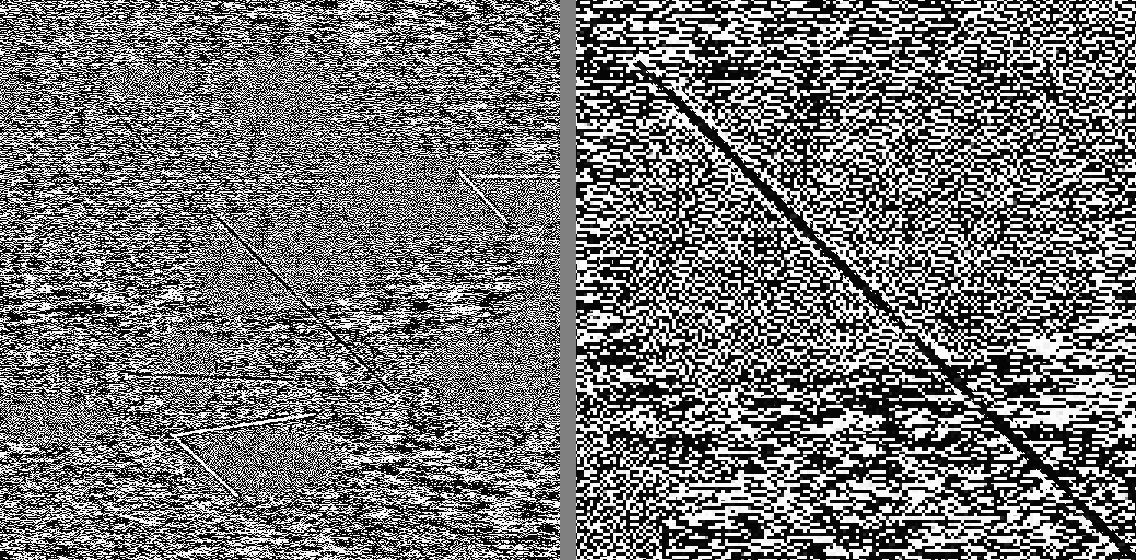
Left: the whole. Right: its middle third, enlarged.
Reproduce this texture procedurally as a Shadertoy shader.

```glsl
float hash(vec2 p) {
    return fract(sin(dot(p, vec2(127.1, 311.7))) * 43758.5453);
}

float valueNoise(vec2 p) {
    vec2 i = floor(p), f = fract(p);
    f = f * f * (3.0 - 2.0 * f);
    return mix(mix(hash(i), hash(i + vec2(1, 0)), f.x),
               mix(hash(i + vec2(0, 1)), hash(i + vec2(1, 1)), f.x), f.y);
}

// Soft-edged oval of calm, fine grain
float patchMask(vec2 uv, vec2 center, vec2 radius) {
    return 1.0 - smoothstep(0.7, 1.15, length((uv - center) / radius));
}

// Thin ridge with a counter-toned halo, faded unevenly along its length
float scratch(vec2 uv, vec2 a, vec2 b) {
    vec2 ab = b - a;
    float t = clamp(dot(uv - a, ab) / dot(ab, ab), 0.0, 1.0);
    float d = length(uv - a - ab * t) * 512.0;
    float strength = 0.5 + 0.6 * valueNoise(vec2(t * 14.0, a.x * 90.0));
    return strength * (exp(-d * d * 0.8) - 0.4 * exp(-(d - 2.5) * (d - 2.5)));
}

void mainImage(out vec4 fragColor, in vec2 fragCoord) {
    vec2 uv = fragCoord / iResolution.xy;
    vec2 cell = floor(uv * 512.0);

    // Where the grain is calm and where it is streaky
    float calm = patchMask(uv, vec2(0.47, 0.175), vec2(0.14, 0.06));
    calm = max(calm, patchMask(uv, vec2(0.27, 0.855), vec2(0.09, 0.03)));
    calm = max(calm, patchMask(uv, vec2(0.95, 0.64), vec2(0.07, 0.05)));
    calm = max(calm, 0.8 * patchMask(uv, vec2(0.42, 0.52), vec2(0.07, 0.10)));
    calm = max(calm, 0.7 * patchMask(uv, vec2(0.09, 0.25), vec2(0.11, 0.05)));
    calm = max(calm, 0.8 * smoothstep(0.6, 0.85, valueNoise(uv * 6.0 + 3.0)));
    float rough = 1.0 - calm;
    float streaky = rough * smoothstep(0.35, 0.8, valueNoise(uv * vec2(4.0, 9.0) + 11.0));

    // Grain: linked sideways where rough, alternating where calm
    float sides = hash(cell - vec2(1, 0)) + hash(cell + vec2(1, 0)) - 1.0;
    float stacked = hash(cell - vec2(0, 1)) + hash(cell + vec2(0, 1)) - 1.0;
    float tone = hash(cell) - 0.5 + mix(-0.4, 0.4, rough) * sides - 0.36 * stacked;

    // Clumps and long, slightly tilted streaks
    tone += 0.5 * rough * (valueNoise(cell * vec2(0.2, 0.33) + 40.0) - 0.5);
    float tilt = cell.x * 0.06 * sin(uv.y * 6.0 + 4.5);
    vec2 along = vec2(cell.x * 0.07, (cell.y - tilt) * 0.55);
    tone += (0.25 * rough + 0.9 * streaky) * (valueNoise(along) - 0.5);

    // Bright scratches
    tone += 1.1 * scratch(uv, vec2(0.306, 0.225), vec2(0.423, 0.115));
    tone += 1.2 * scratch(uv, vec2(0.312, 0.223), vec2(0.560, 0.260));
    tone += 0.9 * scratch(uv, vec2(0.820, 0.694), vec2(0.905, 0.603));
    tone += 0.9 * scratch(uv, vec2(0.846, 0.685), vec2(1.000, 0.685));

    // Dark scratches
    tone -= 0.9 * scratch(uv, vec2(0.370, 0.630), vec2(0.700, 0.300));
    tone -= 0.6 * scratch(uv, vec2(0.200, 0.810), vec2(0.275, 0.720));
    tone -= 0.9 * scratch(uv, vec2(0.230, 0.333), vec2(0.520, 0.322));

    // Two inks, each with a few nearby shades
    float shade = hash(cell + 517.0);
    float black = shade < 0.76 ? 0.02 : shade < 0.96 ? 0.06 : 0.14;
    float white = shade < 0.70 ? 0.99 : shade < 0.96 ? 0.95 : 0.89;
    float ink = smoothstep(-0.005, 0.005, tone - 0.045);
    fragColor = vec4(vec3(mix(black, white, ink)), 1.0);
}
```
